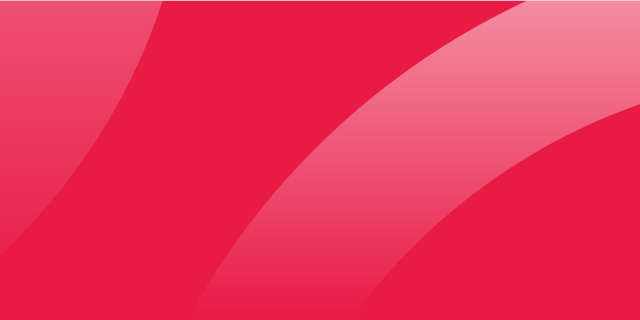
Reproduce this background procedurally as a WebGL 2 fragment shader.

```glsl
#version 300 es
precision highp float;
// Flat crimson background with two translucent white shapes: a wide ring
// sweeping up to the right and a disc entering from the upper left.
// Both are circle distance functions whose opacity fades towards the bottom.

uniform vec2 u_resolution;
out vec4 fragColor;

const vec3 CRIMSON = vec3(0.91, 0.104, 0.27);
const vec3 WHITE = vec3(1.0);
const vec3 PALE_EDGE = vec3(0.93, 0.86, 0.88);

float discDistance(vec2 p, vec2 center, float radius) {
    return length(p - center) - radius;
}

float ringDistance(vec2 p, vec2 center, float inner, float outer) {
    float middle = 0.5 * (inner + outer);
    return abs(discDistance(p, center, middle)) - 0.5 * (outer - inner);
}

// Antialiased coverage of a signed distance, one pixel wide.
float coverage(float d, float pixel) {
    return clamp(0.5 - d / pixel, 0.0, 1.0);
}

// Opacity rising linearly from zero at height "start" to "peak" at the top.
float verticalFade(float y, float start, float peak) {
    return peak * clamp((y - start) / (1.0 - start), 0.0, 1.0);
}

void main() {
    // Canvas height is one unit.
    vec2 p = gl_FragCoord.xy / u_resolution.y;
    float pixel = 1.0 / u_resolution.y;
    vec3 color = CRIMSON;

    // Disc in the upper left corner
    float disc = discDistance(p, vec2(-1.286, 1.585), 1.888);
    color = mix(color, WHITE, coverage(disc, pixel) * verticalFade(p.y, 0.07, 0.235));

    // Broad ring on the right
    float ring = ringDistance(p, vec2(2.625, -1.107), 1.888, 2.321);
    color = mix(color, WHITE, coverage(ring, pixel) * verticalFade(p.y, 0.01, 0.5));

    // Hairline along the top edge
    float hairline = 0.9974 - p.y;
    color = mix(color, PALE_EDGE, coverage(hairline, pixel));

    fragColor = vec4(color, 1.0);
}
```
